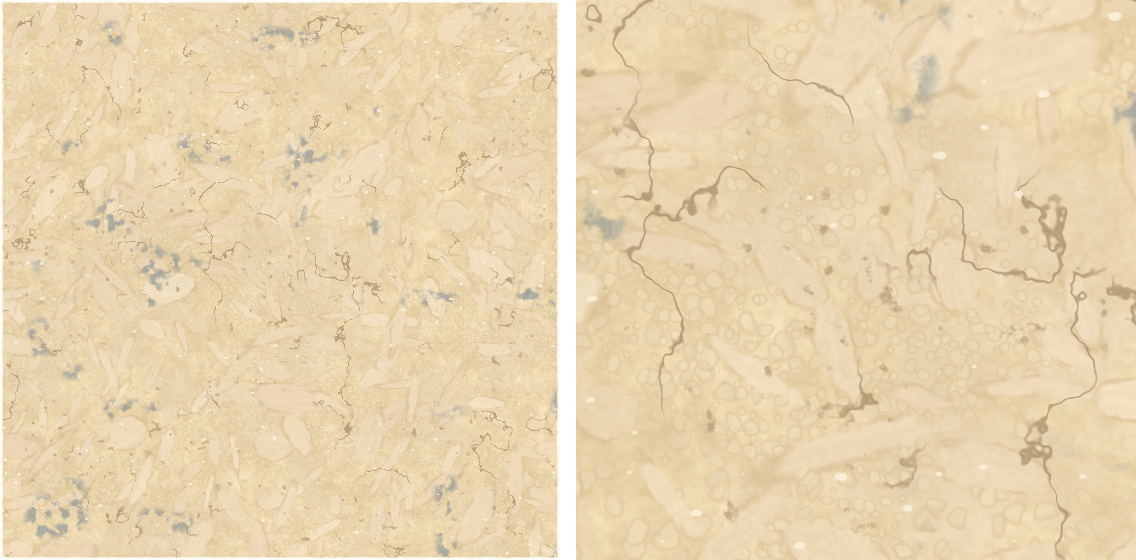
Left, the full canvas; right, a detail of the centre.
A Shadertoy shader for this texture:

```glsl
// Polished cream limestone slab with pale fossil shards, small round grains and sparse dark veins.

float hash(vec2 p) {
    return fract(sin(dot(p, vec2(127.1, 311.7))) * 43758.5453);
}

vec2 hash2(vec2 p) {
    return vec2(hash(p), hash(p + 57.3));
}

float noise(vec2 p) {
    vec2 i = floor(p), f = fract(p);
    f = f * f * (3.0 - 2.0 * f);
    return mix(mix(hash(i), hash(i + vec2(1, 0)), f.x),
               mix(hash(i + vec2(0, 1)), hash(i + vec2(1, 1)), f.x), f.y);
}

float fbm(vec2 p) {
    float sum = 0.0, amp = 0.5;
    for (int i = 0; i < 5; i++) {
        sum += amp * noise(p);
        p = mat2(1.6, 1.2, -1.2, 1.6) * p + 7.7;
        amp *= 0.5;
    }
    return sum / 0.97;
}

// Fine yellow ground mass
vec3 groundMass(vec2 uv) {
    float cloud = fbm(uv * 34.0);
    float grain = 0.55 * noise(uv * 150.0) + 0.45 * noise(uv * 310.0 + 9.0);
    float tone = 0.5 + 1.1 * (cloud - 0.5) + 0.75 * (grain - 0.5);
    vec3 color = mix(vec3(0.875, 0.785, 0.605), vec3(0.972, 0.898, 0.75), clamp(tone, 0.0, 1.0));
    return mix(color, vec3(0.91, 0.835, 0.72), 0.5 * smoothstep(0.45, 0.7, fbm(uv * 13.0 + 40.0)));
}

// Small round grains with a tan rim
vec3 addGrains(vec3 color, vec2 uv, float cells) {
    vec2 p = uv * cells + 0.5 * vec2(noise(uv * 90.0), noise(uv * 90.0 + 31.0));
    float patches = smoothstep(0.35, 0.6, noise(uv * 9.0 + cells));
    for (int y = -1; y <= 1; y++)
    for (int x = -1; x <= 1; x++) {
        vec2 id = floor(p) + vec2(x, y);
        float size = mix(0.18, 0.48, hash(id + 3.7));
        float d = length(p - id - hash2(id)) - size;
        float show = (0.25 + 0.75 * patches) * step(0.35, hash(id + 11.9));
        vec3 core = mix(vec3(0.90, 0.825, 0.695), vec3(0.955, 0.885, 0.75), hash(id + 5.1));
        color = mix(color, core, 0.6 * show * smoothstep(0.06, -0.08, d));
        color = mix(color, vec3(0.87, 0.775, 0.59), 0.5 * show * smoothstep(0.13, 0.02, abs(d)));
    }
    return color;
}

// Long rounded shards that follow a slowly turning direction
vec3 addShards(vec3 color, vec2 uv, float cells, float share) {
    vec2 p = uv * cells;
    float wobble = 0.12 * (noise(p * 4.0) - 0.5) + 0.07 * (noise(p * 11.0) - 0.5);
    for (int y = -1; y <= 1; y++)
    for (int x = -1; x <= 1; x++) {
        vec2 id = floor(p) + vec2(x, y);
        if (hash(id + cells) > share) continue;
        float angle = 5.0 * noise(id / cells * 2.6 + 4.0) + 1.3 * (hash(id + 8.3) - 0.5);
        vec2 q = p - id - hash2(id + cells * 2.0);
        q = mat2(cos(angle), -sin(angle), sin(angle), cos(angle)) * q;
        q.y += 0.25 * (hash(id + 6.6) - 0.5) * q.x * q.x;
        float plump = hash(id + 2.2);
        vec2 radii = vec2(mix(0.38, 0.78, hash(id + 1.4)), mix(0.1, 0.33, plump * plump));
        float d = (length(q / radii) - 1.0) * radii.y + wobble * (0.4 + radii.y);

        float streak = noise(vec2(q.x * 3.0, q.y * 26.0) + id * 5.0) - 0.5;
        vec3 body = mix(vec3(0.925, 0.838, 0.71), vec3(0.957, 0.887, 0.77), hash(id + 9.4));
        body += 0.028 * streak + 0.022 * (noise(uv * 260.0) - 0.5);
        float cover = mix(0.6, 0.95, hash(id + 14.2));
        color = mix(color, body, cover * smoothstep(0.025, -0.025, d));
        float rim = smoothstep(0.045, 0.0, abs(d - 0.015)) * smoothstep(0.3, 0.75, noise(p * 5.0 + id));
        color = mix(color, vec3(0.85, 0.745, 0.565), 0.55 * rim);
    }
    return color;
}

// Broken brown veins, blue grey stains and white chips
vec3 addFlaws(vec3 color, vec2 uv) {
    float ridge = abs(fbm(uv * 17.0 + 3.0) - 0.5);
    float vein = smoothstep(0.016, 0.002, ridge) * smoothstep(0.60, 0.78, noise(uv * 21.0 + 60.0));
    color = mix(color, vec3(0.62, 0.51, 0.37), 0.65 * vein);

    float pits = smoothstep(0.70, 0.82, fbm(uv * 85.0 + 20.0)) * smoothstep(0.4, 0.65, noise(uv * 12.0 + 15.0));
    color = mix(color, vec3(0.70, 0.60, 0.45), 0.7 * pits);

    float stain = smoothstep(0.76, 0.92, noise(uv * 15.0 + 83.0)) * smoothstep(0.48, 0.68, fbm(uv * 70.0 + 5.0));
    color = mix(color, vec3(0.59, 0.61, 0.60), 0.75 * stain);

    vec2 p = uv * 48.0, id = floor(p);
    vec2 q = fract(p) - 0.3 - 0.4 * hash2(id + 19.0);
    float chip = length(q * vec2(1.0, 1.5)) - 0.17 * hash(id + 4.0) + 0.1 * (noise(p * 6.0) - 0.5);
    chip = smoothstep(0.05, -0.03, chip) * step(0.88, hash(id + 29.0));
    return mix(color, vec3(0.985, 0.95, 0.87), 0.85 * chip);
}

void mainImage(out vec4 fragColor, in vec2 fragCoord) {
    vec2 uv = fragCoord / iResolution.y;
    vec3 color = groundMass(uv);
    color = addGrains(color, uv, 68.0);
    color = addGrains(color, uv + 3.3, 105.0);
    color = addShards(color, uv + 1.7, 21.0, 0.5);
    color = addShards(color, uv, 12.0, 0.6);
    color = addFlaws(color, uv);
    color *= 1.0 + 0.03 * (fbm(uv * 4.0 + 12.0) - 0.5);

    // Pale worn border
    vec2 inset = min(fragCoord, iResolution.xy - fragCoord) / iResolution.y;
    float edge = min(inset.x, inset.y) + 0.002 * (noise(uv * 120.0) - 0.5);
    color = mix(vec3(0.995, 0.985, 0.955), color, smoothstep(0.003, 0.0065, edge));
    fragColor = vec4(clamp(color, 0.0, 1.0), 1.0);
}
```
